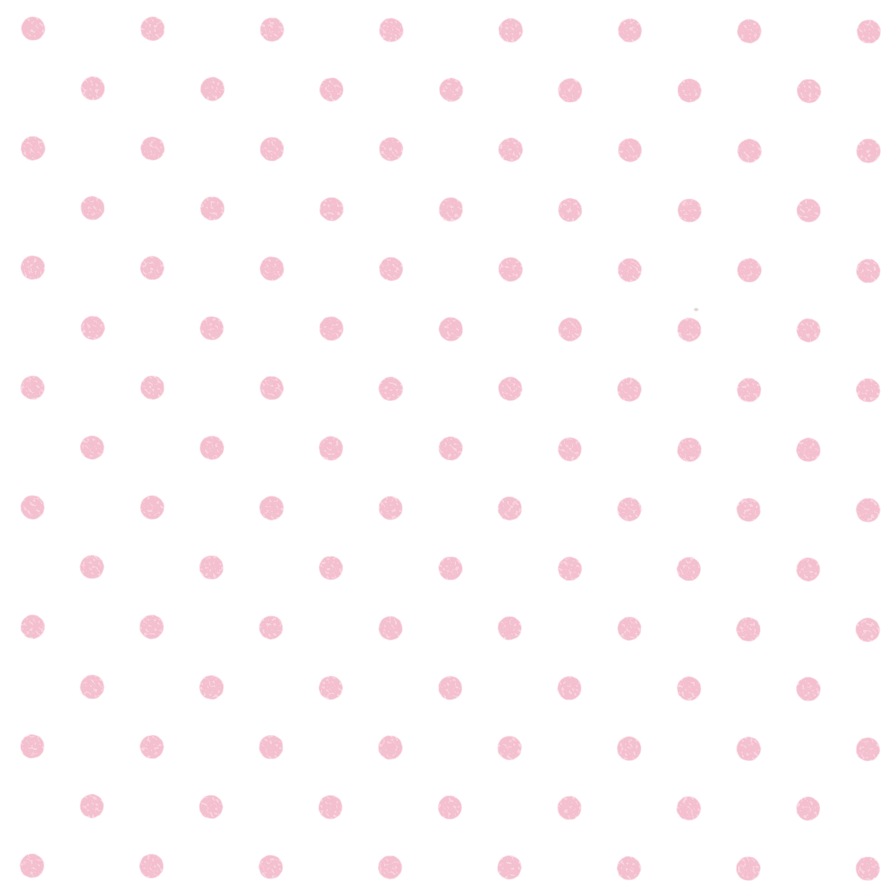
A WebGL 1 fragment shader for this pattern:

```glsl
precision highp float;

// Staggered pink polka dots on white, like a lightly tilted fabric print.
// The nearest point of two interleaved square lattices gives each dot;
// gradient noise roughens its edge and mottles its ink.

uniform vec2 u_resolution;

float hash(vec2 p) {
  return fract(sin(dot(p, vec2(127.1, 311.7))) * 43758.545);
}

vec2 gradient(vec2 corner) {
  float angle = 6.28318 * hash(corner);
  return vec2(cos(angle), sin(angle));
}

// Gradient noise, roughly -0.7 to 0.7
float gradientNoise(vec2 p) {
  vec2 i = floor(p), f = p - i;
  vec2 s = f * f * f * (f * (f * 6.0 - 15.0) + 10.0);
  vec2 e = vec2(1.0, 0.0);
  float low = mix(dot(gradient(i), f), dot(gradient(i + e), f - e), s.x);
  float high = mix(dot(gradient(i + e.yx), f - e.yx),
                   dot(gradient(i + 1.0), f - 1.0), s.x);
  return mix(low, high, s.y);
}

float disc(float dist, float radius, float softness) {
  return 1.0 - smoothstep(radius - softness, radius + softness, dist);
}

// Woven grain: short diagonal streaks crossed with finer speckle
float weave(vec2 p) {
  vec2 diagonal = vec2(p.x + p.y, p.x - p.y);
  return gradientNoise(diagonal * vec2(150.0, 240.0))
       + 0.7 * gradientNoise(p * 290.0 + 17.3);
}

void main() {
  // Canvas coordinates, measured downward from the top left
  vec2 uv = gl_FragCoord.xy / u_resolution.y;
  uv.y = 1.0 - uv.y;
  float pixel = 1.0 / u_resolution.y;

  // Slightly skewed lattice, first dot near the top left corner
  vec2 spacing = vec2(0.1332, 0.1335);
  vec2 q = uv - vec2(0.0372, 0.0319);
  q = vec2(q.x + 0.0014 * q.y, q.y - 0.0035 * q.x) / spacing;

  // Choose the nearer of the corner dot and the half-step dot
  vec2 corner = floor(q + 0.5);
  vec2 middle = floor(q) + 0.5;
  vec2 dotId = length(q - corner) < length(q - middle) ? corner : middle;
  vec2 wobble = vec2(hash(dotId), hash(dotId + 41.0)) - 0.5;
  vec2 offset = (q - dotId) * spacing - 0.0006 * wobble;

  // Ragged dot, with a little size variation
  float radius = 0.0132 + 0.0003 * (hash(dotId + 9.0) - 0.5);
  float dist = length(offset) + 0.0006 * gradientNoise(uv * 170.0);
  float ink = disc(dist, radius, max(0.8 * pixel, 0.0012));

  // Mottled ink: pale flecks and duller threads over the pink
  float grain = weave(uv);
  vec3 pink = vec3(0.962, 0.745, 0.812);
  pink = mix(pink, vec3(0.975, 0.845, 0.885), 0.9 * smoothstep(0.0, 0.6, grain));
  pink = mix(pink, vec3(0.925, 0.775, 0.82), 0.8 * smoothstep(0.05, 0.5, -grain));
  vec3 color = mix(vec3(1.0), pink, ink);

  // One stray beige speck
  vec2 toSpeck = (uv - vec2(0.777, 0.3455)) * vec2(0.8, 1.1);
  float speck = disc(length(toSpeck), 0.0018, max(pixel, 0.0012));
  color = mix(color, vec3(0.82, 0.79, 0.75), 0.8 * speck);

  gl_FragColor = vec4(color, 1.0);
}
```
